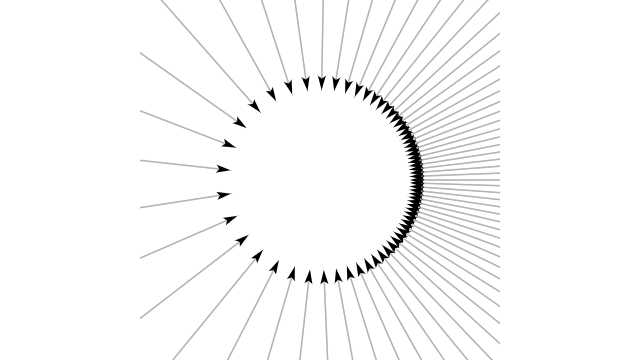
Write a Shadertoy shader that draws this background.

```glsl
// A ring of thin black arrows on white, all pointing at the centre.
// Evenly stepped angles are squeezed to the right by a Moebius map of the circle;
// each arrow is a signed-distance head plus a hairline shaft, cut to a square frame.

const vec3  PAPER = vec3(1.0);
const vec3  INK = vec3(0.0);
const int   ARROW_COUNT = 63;
const float ANGLE_STEP = 0.1;        // radians between arrows before the squeeze
const float SQUEEZE = 0.381966;      // slope of the circle map at angle zero
const float RING_RADIUS = 0.25;      // all lengths are in canvas heights
const float HEAD_LENGTH = 0.0390;
const float HEAD_HALF_WIDTH = 0.0109;
const float HEAD_NOTCH = 0.0320;     // distance from the tip to the rear notch
const float SHAFT_WIDTH = 0.0013;
const float FRAME_HALF_WIDTH = 0.5;
const float SHAFT_SOFTNESS = 1.15;   // shaft filter radius in pixels

// Direction of the circle map tan(out / 2) = SQUEEZE * tan(in / 2).
vec2 squeezedDirection(float angle) {
    vec2 halfDir = normalize(vec2(cos(0.5 * angle), SQUEEZE * sin(0.5 * angle)));
    return vec2(halfDir.x * halfDir.x - halfDir.y * halfDir.y,
                2.0 * halfDir.x * halfDir.y);
}

// Notched head with its tip at the origin, opening along +x; q.y is folded.
float headDistance(vec2 q) {
    vec2 sideNormal = normalize(vec2(-HEAD_HALF_WIDTH, HEAD_LENGTH));
    vec2 rearNormal = normalize(vec2(HEAD_HALF_WIDTH, HEAD_NOTCH - HEAD_LENGTH));
    return max(dot(q, sideNormal), dot(q - vec2(HEAD_NOTCH, 0.0), rearNormal));
}

// Filtered coverage of a band that may be thinner than a pixel.
float bandCoverage(float d, float width, float softness) {
    return smoothstep(-softness, softness, d + 0.5 * width)
         - smoothstep(-softness, softness, d - 0.5 * width);
}

void mainImage(out vec4 fragColor, in vec2 fragCoord) {
    float pixel = 1.0 / iResolution.y;
    vec2 p = (fragCoord - 0.5 * iResolution.xy) * pixel;

    // Multiply the uncovered part of every arrow.
    float uncovered = 1.0;
    for (int i = 0; i < ARROW_COUNT; i++) {
        vec2 dir = squeezedDirection(ANGLE_STEP * float(i));
        vec2 q = vec2(dot(p, dir) - RING_RADIUS, abs(dir.x * p.y - dir.y * p.x));

        float head = clamp(0.5 - headDistance(q) / pixel, 0.0, 1.0);
        float shaft = bandCoverage(q.y, SHAFT_WIDTH, SHAFT_SOFTNESS * pixel)
                    * clamp(0.5 + (q.x - HEAD_NOTCH) / pixel, 0.0, 1.0);
        uncovered *= 1.0 - max(head, shaft);
    }

    // Cut the shafts at the sides of the square frame.
    float frame = clamp(0.5 + (FRAME_HALF_WIDTH - abs(p.x)) / pixel, 0.0, 1.0);
    fragColor = vec4(mix(PAPER, INK, (1.0 - uncovered) * frame), 1.0);
}
```
